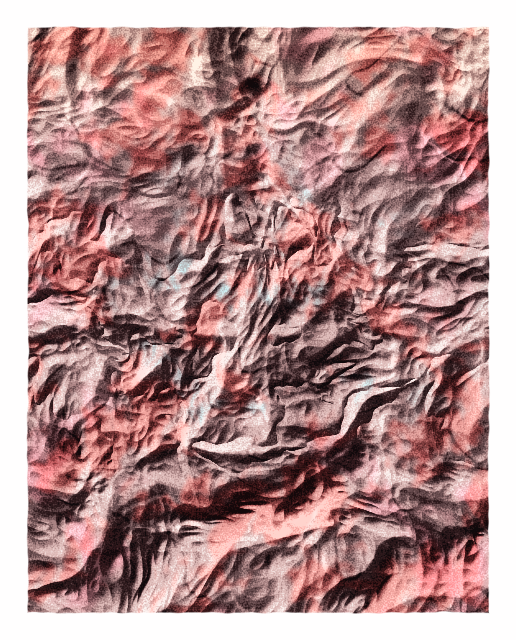
Give the GLSL for this texture, as a Shadertoy shader.

```glsl
// A crumpled, paint-stained cloth on a white ground.
// Ridged gradient noise, turned a little with every octave, gives a height field of
// crossing folds; its slope towards the light picks a tone, then stains and grain colour it.

const vec2 CLOTH_HALF_SIZE = vec2(0.360, 0.457);
const vec2 LIGHT_DIR = vec2(-0.65, 0.76);

const vec3 GROUND = vec3(1.0, 0.995, 0.995);
const vec3 SOOT = vec3(0.06, 0.035, 0.045);
const vec3 INK = vec3(0.18, 0.10, 0.11);
const vec3 UMBER = vec3(0.40, 0.29, 0.30);
const vec3 ROSE = vec3(0.66, 0.51, 0.51);
const vec3 BLUSH = vec3(0.87, 0.73, 0.72);
const vec3 CHALK = vec3(0.99, 0.95, 0.94);

float hash(vec2 p) {
    return fract(sin(dot(p, vec2(127.1, 311.7))) * 43758.5453);
}

// Dot product of a random unit gradient with the offset from its lattice corner
float corner(vec2 cell, vec2 offset) {
    float a = 6.2832 * hash(cell);
    return dot(vec2(cos(a), sin(a)), offset);
}

// Gradient noise, roughly -0.7 to 0.7
float noise(vec2 p) {
    vec2 i = floor(p), f = fract(p);
    vec2 u = f * f * f * (f * (f * 6.0 - 15.0) + 10.0);
    vec2 e = vec2(1.0, 0.0);
    float low = mix(corner(i, f), corner(i + e.xy, f - e.xy), u.x);
    float high = mix(corner(i + e.yx, f - e.yx), corner(i + e.xx, f - e.xx), u.x);
    return mix(low, high, u.y);
}

// Ragged paint patch, 0 to 1
float patches(vec2 p, float scale, float threshold) {
    float n = noise(p * scale) + 0.6 * noise(p * scale * 2.3 + 7.0)
            + 0.4 * noise(p * scale * 6.0 + 3.0);
    return smoothstep(threshold - 0.2, threshold + 0.2, n);
}

vec2 warp(vec2 p, float scale, float amount) {
    return p + amount * vec2(noise(p * scale + 11.0), noise(p * scale + 43.0));
}

// Sharp-crested folds; frequency is (along, across) the angle.
// Finer octaves turn away, lose their stretch and are rougher in the valleys.
float folds(vec2 p, float angle, vec2 frequency) {
    float height = 0.0, amplitude = 1.0;
    for (int i = 0; i < 4; i++) {
        float c = cos(angle), s = sin(angle);
        vec2 q = vec2(c * p.x + s * p.y, c * p.y - s * p.x) * frequency;
        float n = noise(q + 17.3 * float(i) + 0.3 * height);
        height -= amplitude * sqrt(n * n + 0.0004);
        amplitude *= 0.40 + 0.55 * abs(n);
        frequency = 2.0 * mix(frequency, vec2(0.5 * (frequency.x + frequency.y)), 0.5);
        angle += 0.65;
    }
    return height;
}

// Hanging folds at the top, colliding crumples in the middle, slanted swags below
float clothHeight(vec2 p) {
    vec2 q = warp(warp(p, 4.0, 0.07), 12.0, 0.022);
    float level = q.y + 0.12 * noise(p * 3.0 + 5.0);
    float hanging = 0.8 * folds(q + 2.0, 1.6, vec2(2.6, 7.0));
    float crumpled = max(folds(q + 5.0, 1.05, vec2(4.2, 7.5)),
                         folds(q + 8.0, -0.8, vec2(4.0, 6.5)) - 0.06);
    float swagged = folds(q + 9.0, 0.35, vec2(3.4, 7.0));
    float height = mix(swagged, crumpled, smoothstep(-0.28, -0.14, level));
    return mix(height, hanging, smoothstep(0.14, 0.26, level));
}

// Slope facing the light, compressed to -1..1
float lightFacing(vec2 p, float height) {
    float stepSize = 0.0018;
    float slope = (height - clothHeight(p + stepSize * LIGHT_DIR)) / stepSize;
    float d = slope / 8.0;
    return d / sqrt(1.0 + d * d);
}

// Thin broken line along the zero contour of a noise
float wrinkle(vec2 p, float scale, float width) {
    float gate = smoothstep(0.0, 0.3, noise(p * scale * 0.9 + 61.0));
    return gate * (1.0 - smoothstep(0.0, width, abs(noise(p * scale))));
}

vec3 toneColor(float t) {
    vec3 c = mix(SOOT, INK, smoothstep(0.0, 0.18, t));
    c = mix(c, UMBER, smoothstep(0.18, 0.40, t));
    c = mix(c, ROSE, smoothstep(0.40, 0.60, t));
    c = mix(c, BLUSH, smoothstep(0.60, 0.80, t));
    return mix(c, CHALK, smoothstep(0.80, 1.05, t));
}

vec3 clothColor(vec2 p) {
    float height = clothHeight(p);
    float grain = noise(p * 390.0) + 0.5 * noise(p * 190.0 + 31.0);
    float middle = 1.0 - smoothstep(0.08, 0.36, length(p * vec2(0.8, 1.0)));
    vec2 draped = p + 0.05 * height;

    // Light and crests brighten, sooty paint darkens, wrinkles cut across
    float tone = 0.58 + 0.43 * lightFacing(p, height) + 0.28 * (height + 0.33);
    tone += 0.06 * smoothstep(0.05, 0.4, p.y) + 0.22 * grain;
    tone -= 0.17 * patches(draped + 3.0, 6.0, 0.12) * (0.5 + 0.5 * middle);
    tone += 0.22 * wrinkle(draped, 10.0, 0.07) - 0.28 * wrinkle(draped + 4.0, 13.0, 0.06);
    vec3 color = toneColor(tone);

    // Stains are deep red in shade and pale coral in light
    float coral = patches(draped + 13.0, 8.0, 0.14);
    float magenta = patches(draped + 21.0, 5.0, 0.2) * (1.0 - middle);
    float teal = patches(draped + 37.0, 10.0, 0.42) * middle;
    vec3 redTint = mix(vec3(1.32, 0.84, 0.82), vec3(1.08, 0.87, 0.85),
                       smoothstep(0.35, 0.75, tone));
    color *= mix(vec3(1.0), redTint, coral);
    color *= mix(vec3(1.0), vec3(1.08, 0.85, 0.93), 0.7 * magenta);
    color *= mix(vec3(1.0), vec3(1.02, 1.0, 0.95), smoothstep(0.2, 0.45, p.y));
    return mix(color, color * vec3(0.74, 1.0, 1.04), 0.7 * teal);
}

// Signed distance to the slightly ragged cloth outline
float clothEdge(vec2 p) {
    vec2 d = abs(p) - CLOTH_HALF_SIZE;
    return max(d.x, d.y) + 0.003 * noise(p * 15.0) + 0.002 * noise(p * 50.0);
}

void mainImage(out vec4 fragColor, in vec2 fragCoord) {
    vec2 p = (fragCoord - 0.5 * iResolution.xy) / iResolution.y;
    float blur = 1.0 / iResolution.y;
    float cover = 1.0 - smoothstep(-blur, blur, clothEdge(p));
    vec3 color = mix(GROUND, clamp(clothColor(p), 0.0, 1.0), cover);
    fragColor = vec4(color, 1.0);
}
```
